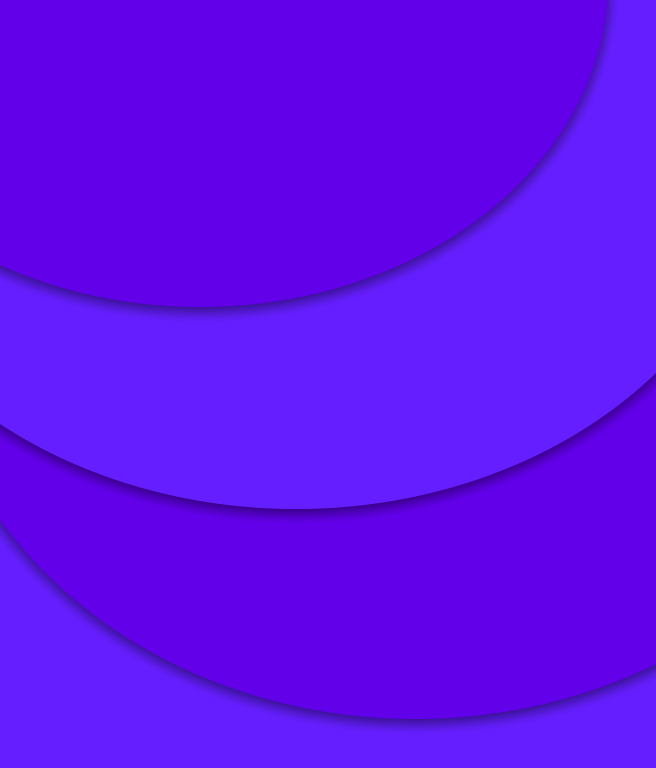
Reproduce this background procedurally as a Shadertoy shader.

```glsl
// Layered paper background: three large overlapping ellipses in two violets.
// Each layer darkens what lies below it with a soft drop shadow, then is
// filled with an antialiased edge. Lengths are fractions of canvas height.

const vec3 LIGHT_VIOLET = vec3(0.396, 0.118, 1.0);
const vec3 DEEP_VIOLET  = vec3(0.384, 0.0, 0.918);

const vec2  SHADOW_OFFSET   = vec2(0.0, -0.0052);
const float SHADOW_BLUR     = 0.017;
const float SHADOW_STRENGTH = 0.54;

// Approximate signed distance to an axis-aligned ellipse, accurate near its edge
float ellipseDistance(vec2 p, vec2 radii) {
    float level = length(p / radii);
    float slope = length(p / (radii * radii));
    return level * (level - 1.0) / max(slope, 1e-4);
}

// Adds one shadowed ellipse on top of the colour below
vec3 addLayer(vec3 below, vec2 p, vec2 center, vec2 radii, vec3 fill, float pixel) {
    vec2 local = p - center;
    float shadowDist = ellipseDistance(local - SHADOW_OFFSET, radii);
    float shadow = 1.0 - smoothstep(-SHADOW_BLUR, SHADOW_BLUR, shadowDist);
    vec3 shaded = below * (1.0 - SHADOW_STRENGTH * shadow);

    float edge = ellipseDistance(local, radii);
    float coverage = clamp(0.5 - edge / pixel, 0.0, 1.0);
    return mix(shaded, fill, coverage);
}

void mainImage(out vec4 fragColor, in vec2 fragCoord) {
    float pixel = 1.0 / iResolution.y;
    vec2 p = fragCoord * pixel;

    // Back to front
    vec3 color = LIGHT_VIOLET;
    color = addLayer(color, p, vec2(0.5404, 0.6172), vec2(0.6380, 0.5534), DEEP_VIOLET, pixel);
    color = addLayer(color, p, vec2(0.3854, 0.8333), vec2(0.6120, 0.4961), LIGHT_VIOLET, pixel);
    color = addLayer(color, p, vec2(0.2604, 1.0260), vec2(0.5313, 0.4258), DEEP_VIOLET, pixel);

    fragColor = vec4(color, 1.0);
}
```
